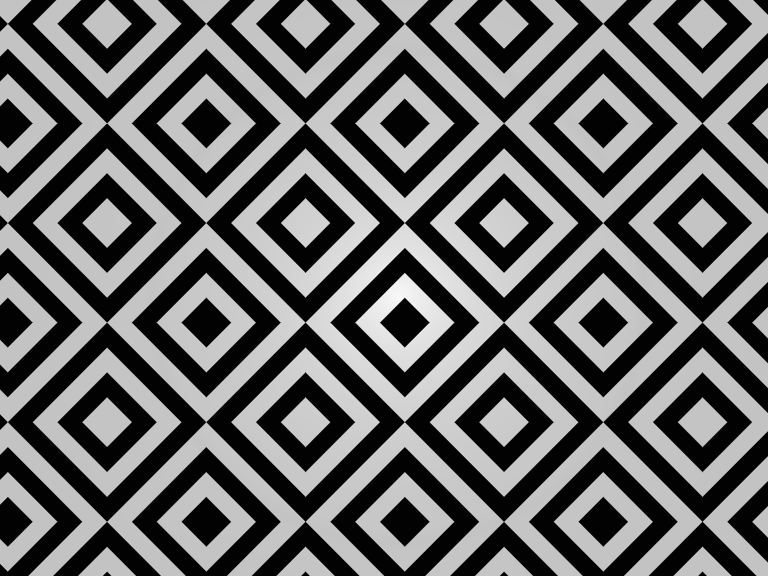
This pattern is drawn by a WebGL 2 fragment shader. Its source:

```glsl
#version 300 es
precision highp float;

uniform vec2 u_resolution;
out vec4 fragColor;

// Lengths are fractions of the canvas height
const vec2 DIAMOND_CENTER = vec2(0.7028, 0.4399);
const vec2 HALF_PERIOD = vec2(0.1723, 0.1729);
const float BANDS_PER_HALF = 2.0;   // black and light pairs per half period

const vec2 GLOW_CENTER = vec2(0.692, 0.484);
const float GLOW_FALLOFF = 0.16;
const float GLOW_STRENGTH = 0.21;
const float RIM_RADIUS = 0.427;
const float RIM_WIDTH = 0.012;
const float RIM_SHADE = 0.012;

const vec3 BLACK = vec3(0.006);
const vec3 LIGHT_GREY = vec3(0.762);

// Diamond distance: 0 at black centers, 2 at light centers
float diamondField(vec2 p) {
    vec2 cell = (p - DIAMOND_CENTER) / HALF_PERIOD;
    vec2 folded = abs(mod(cell + 1.0, 2.0) - 1.0);
    return folded.x + folded.y;
}

// Coverage of the light bands, smoothed over one pixel
float lightBands(vec2 p, float pixel) {
    // Clamping to mid-band keeps the innermost squares solid
    float margin = 0.25 / BANDS_PER_HALF;
    float s = clamp(diamondField(p), margin, 2.0 - margin);
    float edge = 0.25 - abs(fract(s * BANDS_PER_HALF - 0.25) - 0.5);
    float slope = BANDS_PER_HALF * length(1.0 / HALF_PERIOD);
    return clamp(edge / (slope * pixel) + 0.5, 0.0, 1.0);
}

// Light grey with a central glow and a faint rim around it
vec3 litGrey(vec2 p) {
    float r = length(p - GLOW_CENTER);
    float glow = GLOW_STRENGTH * exp(-r / GLOW_FALLOFF);
    float rimOffset = (r - RIM_RADIUS) / RIM_WIDTH;
    float rim = RIM_SHADE * exp(-rimOffset * rimOffset);
    return LIGHT_GREY + glow - rim;
}

void main() {
    float pixel = 1.0 / u_resolution.y;
    vec2 p = gl_FragCoord.xy * pixel;
    vec3 color = mix(BLACK, litGrey(p), lightBands(p, pixel));
    fragColor = vec4(color, 1.0);
}
```
